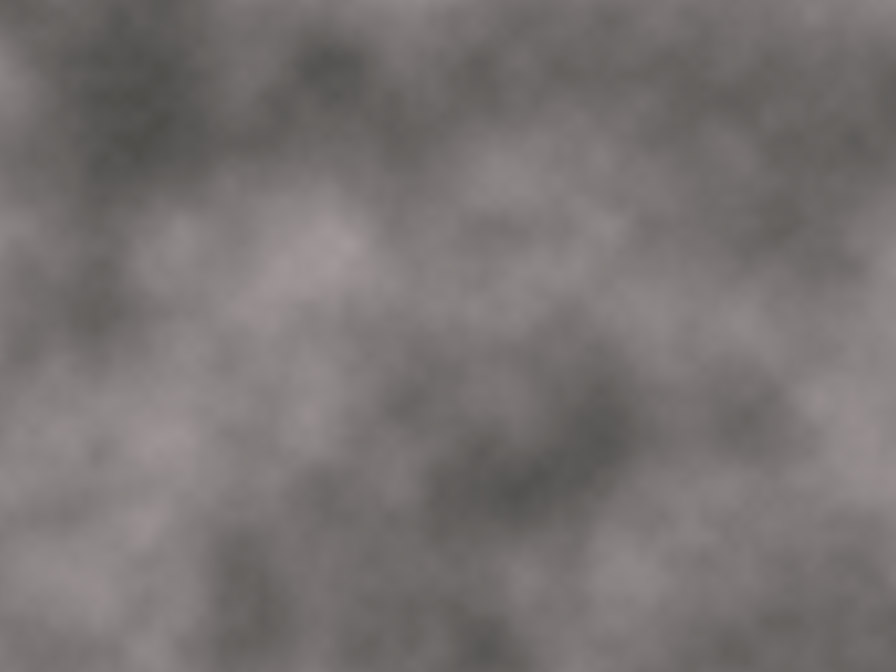
Write a WebGL 1 fragment shader that draws this texture.

```glsl
precision highp float;

uniform vec2 u_resolution;

const vec3 SHADOW_COLOR = vec3(0.233, 0.237, 0.222);
const vec3 LIGHT_COLOR = vec3(0.723, 0.680, 0.688);
const float CLOUD_SCALE = 4.0;   // largest cells per canvas height
const float OCTAVE_GAIN = 0.5;
const float OCTAVE_STEP = 2.0;
const vec2 OCTAVE_SHIFT = vec2(17.3, 9.7);
const vec2 FIELD_ORIGIN = vec2(3.4, 12.6);
const int OCTAVES = 5;

// Random value of a lattice point
float hash(vec2 cell) {
  vec3 p = fract(cell.xyx * 0.1031);
  p += dot(p, p.yzx + 33.33);
  return fract((p.x + p.y) * p.z);
}

// Smoothly blended lattice values
float valueNoise(vec2 p) {
  vec2 cell = floor(p);
  vec2 f = fract(p);
  vec2 blend = f * f * (3.0 - 2.0 * f);
  float lower = mix(hash(cell), hash(cell + vec2(1.0, 0.0)), blend.x);
  float upper = mix(hash(cell + vec2(0.0, 1.0)), hash(cell + 1.0), blend.x);
  return mix(lower, upper, blend.y);
}

// Broad billows with successively finer, fainter detail
float cloudDensity(vec2 p) {
  float sum = 0.0;
  float weight = 1.0;
  float total = 0.0;
  for (int i = 0; i < OCTAVES; i++) {
    sum += weight * valueNoise(p);
    total += weight;
    weight *= OCTAVE_GAIN;
    p = p * OCTAVE_STEP + OCTAVE_SHIFT;
  }
  return sum / total;
}

void main() {
  vec2 uv = gl_FragCoord.xy / u_resolution.y;
  float density = cloudDensity(uv * CLOUD_SCALE + FIELD_ORIGIN);
  gl_FragColor = vec4(mix(SHADOW_COLOR, LIGHT_COLOR, density), 1.0);
}
```
